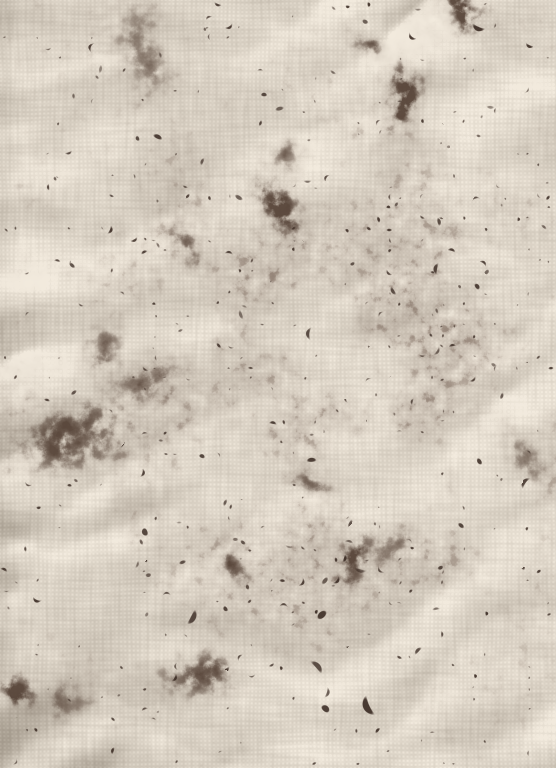
This texture is drawn by a WebGL 2 fragment shader. Its source:

```glsl
#version 300 es
precision highp float;
// Crumpled cream linen with creases, brown dirt stains, specks and loose fibres.
uniform vec2 u_resolution;
out vec4 fragColor;

vec2 hash2(vec2 p) {
    vec3 q = fract(p.xyx * vec3(0.1031, 0.1030, 0.0973));
    q += dot(q, q.yzx + 33.33);
    return fract((q.xx + q.yz) * q.zy);
}

mat2 rotate(float a) {
    return mat2(cos(a), sin(a), -sin(a), cos(a));
}

float cornerSlope(vec2 cell, vec2 offset) {
    return dot(hash2(cell) * 2.0 - 1.0, offset);
}

float gradientNoise(vec2 p) {
    vec2 i = floor(p), f = fract(p), e = vec2(0.0, 1.0);
    vec2 u = f * f * f * (f * (f * 6.0 - 15.0) + 10.0);
    return mix(mix(cornerSlope(i, f), cornerSlope(i + e.yx, f - e.yx), u.x),
               mix(cornerSlope(i + e, f - e), cornerSlope(i + 1.0, f - 1.0), u.x), u.y);
}

float fbm(vec2 p) {
    float sum = 0.0, gain = 1.0;
    for (int i = 0; i < 4; i++) {
        sum += gain * gradientNoise(p);
        p = rotate(0.6) * p * 2.03 + 17.0;
        gain *= 0.5;
    }
    return sum;
}

// Cloth relief: stretched, softened ridges in two slanting directions.
float relief(vec2 p) {
    p += 0.05 * vec2(fbm(p * 3.0 + 40.0), fbm(p * 3.0 + 70.0));
    float rising = gradientNoise(rotate(-0.45) * p * vec2(2.6, 7.0) + 11.0);
    float falling = gradientNoise(rotate(0.4) * p * vec2(3.5, 8.0) + 53.0);
    return sqrt(rising * rising + 0.002) + 0.7 * sqrt(falling * falling + 0.002)
         + 0.25 * gradientNoise(p * vec2(9.0, 16.0) + 90.0);
}

// Plain weave with uneven threads.
float weave(vec2 p) {
    vec2 thread = p * 190.0 + 0.7 * vec2(gradientNoise(p * 14.0), gradientNoise(p * 14.0 + 30.0));
    vec2 wave = cos(6.2832 * thread);
    float slubs = gradientNoise(p * vec2(190.0, 18.0)) + gradientNoise(p * vec2(18.0, 190.0) + 60.0);
    return 0.012 * (wave.x + wave.y) + 0.014 * wave.x * wave.y + 0.045 * slubs;
}

// Blotches that shrink along the sequence, with ragged, grainy edges.
float stains(vec2 p, float aspect, float grain) {
    vec2 ragged = p + 0.03 * vec2(fbm(p * 16.0), fbm(p * 16.0 + 25.0));
    float amount = 0.0;
    for (int i = 0; i < 18; i++) {
        float n = float(i);
        vec2 rnd = hash2(vec2(n, 7.0));
        vec2 center = fract(vec2(0.12, 0.43) + n * vec2(0.09, 0.56));
        center += min(n, 1.0) * 0.16 * (rnd - 0.5);
        vec2 d = rotate(rnd.x * 3.0 - 1.0) * (ragged - center * vec2(aspect, 1.0));
        d /= (0.014 + 0.042 / (1.0 + 0.35 * n)) * vec2(1.35, 0.75);
        float body = exp(-dot(d, d));
        float crust = smoothstep(0.35, 0.95, body + grain * 0.9) * body;
        amount = max(amount, body * (0.28 + 0.3 * grain) + crust * (0.25 + 0.55 * rnd.y));
    }
    return clamp(amount, 0.0, 0.9);
}

// Dark crumbs and short fibres, one at most per cell, on three scales.
float specks(vec2 p, float dirt) {
    float amount = 0.0;
    for (int i = 0; i < 3; i++) {
        float scale = 18.0 * pow(2.0, float(i));
        vec2 q = p * scale + float(i) * 19.0;
        vec2 cell = floor(q);
        vec2 kind = hash2(cell + 5.0), shape = hash2(cell + 91.0);
        vec2 d = rotate(kind.y * 6.2832) * (fract(q) - 0.35 - 0.3 * hash2(cell));
        d.y += (shape.x - 0.5) * d.x * d.x * 3.0;
        float radius = mix(0.04, 0.1, shape.y * shape.y) * (1.0 + 0.35 * float(i));
        float dist = length(d / vec2(1.0 + 1.2 * shape.x * shape.x, 0.75)) - radius;
        float soft = scale * 0.0012;
        float present = step(kind.x, 0.05 + 0.2 * dirt);
        amount = max(amount, present * (0.4 + 0.5 * shape.y) * (1.0 - smoothstep(-soft, soft, dist)));
    }
    return amount;
}

void main() {
    vec2 p = gl_FragCoord.xy / u_resolution.y;
    float aspect = u_resolution.x / u_resolution.y;

    // Soiled middle, where the cloth also lies flatter.
    vec2 fromMiddle = (p - vec2(0.58 * aspect, 0.49)) / vec2(0.31, 0.29);
    float middle = exp(-dot(fromMiddle, fromMiddle));
    float patches = smoothstep(-0.3, 0.45, fbm(p * 6.5 + 3.0));
    float grain = fbm(p * 55.0);
    float dirt = patches * (0.12 + 0.88 * middle);

    // Raking light over the creases.
    vec2 toLight = vec2(-0.5, 0.85) * 0.004;
    float slope = (relief(p + toLight) - relief(p - toLight)) / 0.008;
    float light = -0.011 * slope * (1.0 - 0.65 * middle);
    light += 0.04 * fbm(p * 2.5 + 8.0) + weave(p);
    light -= 0.07 * smoothstep(0.45, 0.0, length(p)) + 0.05 * smoothstep(0.03, 0.0, p.x);
    vec3 color = vec3(0.885, 0.853, 0.802) + min(light, 0.065) * vec3(1.0, 1.02, 1.03);

    // Dirt, from faint haze to solid crumbs.
    float haze = dirt * clamp(0.42 + 0.6 * grain, 0.0, 0.8);
    color = mix(color, vec3(0.58, 0.52, 0.475), haze);
    float flecks = smoothstep(0.3, 0.65, grain + 0.25 * dirt) * dirt;
    color = mix(color, vec3(0.45, 0.37, 0.32), 0.6 * flecks);
    color = mix(color, vec3(0.31, 0.235, 0.19), stains(p, aspect, grain));
    color = mix(color, vec3(0.22, 0.16, 0.13), specks(p, dirt));
    fragColor = vec4(clamp(color, 0.0, 1.0), 1.0);
}
```
